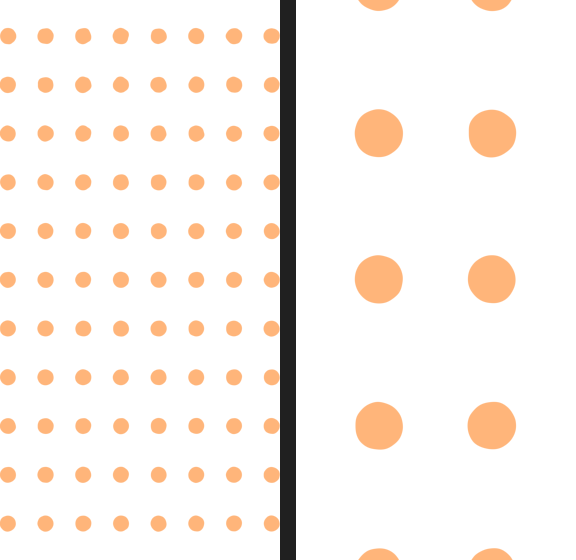
Left: the whole. Right: its middle third, enlarged.
A Shadertoy shader for this pattern:

```glsl
// A sparse grid of peach dots, 8 across and 11 down, on white.
// Each pixel finds its nearest grid cell and measures a disc whose rim is
// wobbled by periodic noise around the angle, a little rougher higher up.

float hash(vec3 p) {
    p = fract(p * vec3(0.1031, 0.1030, 0.0973));
    p += dot(p, p.yzx + 33.33);
    return fract((p.x + p.y) * p.z);
}

// Smooth noise in -1..1 that closes on itself after one turn.
float rimNoise(float angle, vec2 cell, float knots) {
    float t = (angle / 6.2831853 + 0.5) * knots;
    float knot = floor(t);
    float a = hash(vec3(cell, mod(knot, knots)) + 1.0);
    float b = hash(vec3(cell, mod(knot + 1.0, knots)) + 1.0);
    return mix(a, b, smoothstep(0.0, 1.0, t - knot)) * 2.0 - 1.0;
}

// Signed distance to the hand-cut dot of a cell.
float dotDistance(vec2 p, vec2 cell) {
    float angle = atan(p.y, p.x + 1e-6);
    float roughness = mix(0.0007, 0.0014, smoothstep(6.0, 10.0, cell.y));
    float wobble = rimNoise(angle, cell, 9.0) + 0.4 * rimNoise(angle, cell + 20.0, 17.0);
    return length(p) - 0.0284 - roughness * wobble;
}

void mainImage(out vec4 fragColor, in vec2 fragCoord) {
    // Canvas is 1 wide and 2 high
    vec2 uv = fragCoord / iResolution.xy * vec2(1.0, 2.0);
    float pixel = 1.0 / iResolution.x;

    // Nearest dot of the grid
    vec2 first = vec2(0.0281, 0.1302);
    vec2 spacing = vec2(0.1346, 0.1741);
    vec2 cell = clamp(round((uv - first) / spacing), vec2(0.0), vec2(7.0, 10.0));
    float d = dotDistance(uv - first - cell * spacing, cell);

    // Peach on white with a soft edge
    float coverage = 1.0 - smoothstep(-0.75 * pixel, 0.75 * pixel, d);
    vec3 color = mix(vec3(1.0), vec3(1.0, 0.71, 0.48), coverage);
    fragColor = vec4(color, 1.0);
}
```
